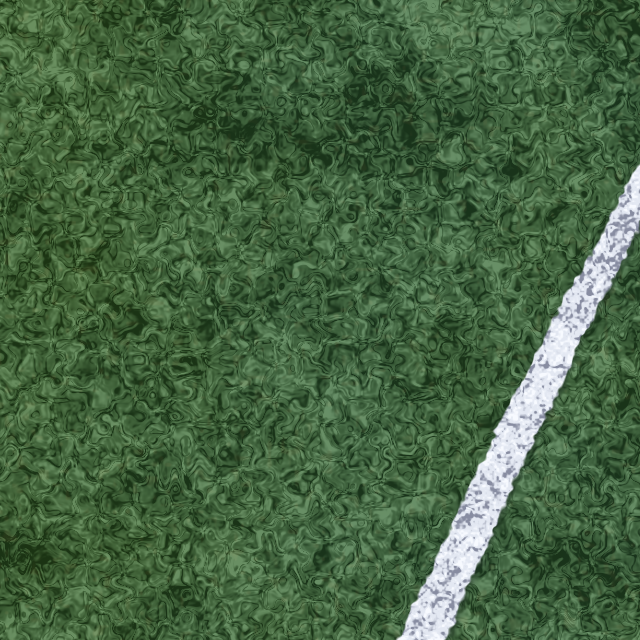
A Shadertoy shader for this texture:

```glsl
float hash(vec2 p) {
    vec3 q = fract(vec3(p.xyx) * 0.1031);
    q += dot(q, q.yzx + 33.33);
    return fract((q.x + q.y) * q.z);
}

float noise(vec2 p) {
    vec2 i = floor(p), f = fract(p);
    f = f * f * (3.0 - 2.0 * f);
    return mix(mix(hash(i), hash(i + vec2(1, 0)), f.x),
               mix(hash(i + vec2(0, 1)), hash(i + vec2(1, 1)), f.x), f.y);
}

float fbm(vec2 p) {
    float sum = 0.0, weight = 0.5;
    for (int i = 0; i < 4; i++) {
        sum += weight * noise(p);
        p = mat2(1.6, 1.2, -1.2, 1.6) * p + 17.3;
        weight *= 0.5;
    }
    return sum / 0.9375;
}

// Curled strands: warped noise with thin dark creases
float bladeField(vec2 uv) {
    vec2 p = uv * 78.0;
    vec2 curl = vec2(noise(p * 0.7 + 31.0), noise(p * 0.7 + 87.0)) - 0.5;
    p += curl * 3.2;
    float tuft = noise(p) * 0.5 + noise(p * 2.1 + 9.0) * 0.5;
    float crease = abs(2.0 * noise(p * 1.3 + 53.0) - 1.0);
    float fine = noise(uv * 260.0 + curl * 4.0);
    return (tuft - 0.5) * 1.15 + (smoothstep(0.0, 0.45, crease) - 0.68) * 0.38
         + (fine - 0.5) * 0.42;
}

// Broad worn and lush areas: centre, radius, brightness
float patchField(vec2 uv) {
    vec4 spots[12] = vec4[12](
        vec4(0.35, 0.79, 0.09, -0.24), vec4(0.66, 0.84, 0.10, -0.22),
        vec4(0.63, 0.41, 0.08, -0.25), vec4(0.96, 0.94, 0.08, -0.26),
        vec4(0.04, 0.14, 0.09, -0.24), vec4(0.95, 0.13, 0.08, -0.18),
        vec4(0.40, 0.68, 0.08, 0.20), vec4(0.68, 0.98, 0.06, 0.30),
        vec4(0.65, 0.54, 0.07, 0.17), vec4(0.53, 0.36, 0.08, 0.19),
        vec4(0.35, 0.12, 0.10, 0.16), vec4(0.94, 0.44, 0.09, 0.16));
    float sum = (fbm(uv * 9.0 + 4.0) - 0.5) * 0.55;
    for (int i = 0; i < 12; i++) {
        vec2 d = (uv - spots[i].xy) / spots[i].z;
        sum += spots[i].w * exp(-dot(d, d));
    }
    return sum;
}

vec3 turf(vec2 uv) {
    float tone = 0.49 + bladeField(uv) * 1.15 + patchField(uv);
    vec3 color = mix(vec3(0.10, 0.20, 0.09), vec3(0.25, 0.385, 0.23),
                     smoothstep(-0.15, 0.55, tone));
    color = mix(color, vec3(0.41, 0.56, 0.39), smoothstep(0.45, 1.15, tone));
    // Warm green on the left, cooler towards the middle and top right
    float cool = smoothstep(0.0, 0.6, uv.x) + fbm(uv * 7.0 + 40.0) - 1.1;
    color += vec3(-0.008, -0.002, 0.025) * cool;
    // Scattered dry fibres
    float dry = smoothstep(0.72, 0.95, noise(uv * 95.0 + 60.0));
    return color + vec3(0.045, 0.02, 0.015) * dry;
}

void mainImage(out vec4 fragColor, in vec2 fragCoord) {
    vec2 uv = fragCoord / iResolution.xy;
    vec3 color = turf(uv);

    // Slightly bowed painted stripe, narrowing upward
    float across = uv.x - (0.66 + 0.425 * uv.y + 0.09 * uv.y * uv.y);
    float ragged = (noise(uv * 24.0) - 0.5) * 0.007 + (noise(uv * 110.0) - 0.5) * 0.008;
    float edge = abs(across) - (0.037 - 0.015 * uv.y) + ragged;

    // Dark seam, strongest on the right side
    float seam = exp(-pow(edge / 0.007, 2.0)) * mix(0.15, 0.5, step(0.0, across));
    color = mix(color, vec3(0.13, 0.20, 0.15), seam);

    // Bright fibres with blue-grey gaps
    float speck = noise(uv * 150.0 + 2.0 * noise(uv * 90.0)) * 0.6
                + noise(uv * 270.0 + 12.0) * 0.4;
    speck += (fbm(uv * 14.0 + 70.0) - 0.5) * 0.3 - 0.10 * smoothstep(0.4, 0.7, uv.y);
    vec3 paint = mix(vec3(0.53, 0.55, 0.63), vec3(0.89, 0.91, 0.95),
                     smoothstep(0.18, 0.50, speck));
    paint = mix(paint, vec3(0.97, 0.98, 1.0), smoothstep(0.55, 0.8, speck));
    float soft = max(0.0025, 1.0 / iResolution.y);
    color = mix(color, paint, 1.0 - smoothstep(-soft, soft, edge));

    fragColor = vec4(clamp(color, 0.0, 1.0), 1.0);
}
```
